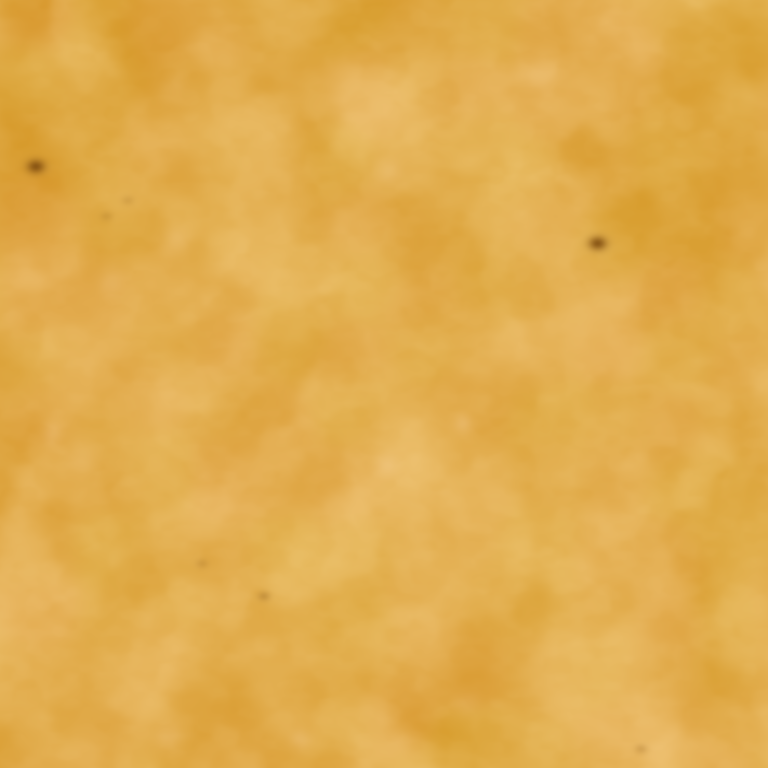
Give the GLSL for this texture, as a Shadertoy shader.

```glsl
// Soft, cloudy golden surface with pale flecks and a few small brown specks.

#define BASE_COLOR vec3(0.890, 0.687, 0.318)
#define TONE_STEP vec3(0.0150, 0.0275, 0.0475)
#define PALE_TINT vec3(0.035, 0.060, 0.130)
#define SPECK_COLOR vec3(0.50, 0.30, 0.06)
#define CLOUD_SCALE 4.3
#define CONTRAST 2.5
#define SIDE_LIGHT 0.9
#define HUE_DRIFT 0.012
#define PALE_COUNT 12
#define SPECK_COUNT 7

vec3 hash3(vec2 p) {
    vec3 q = fract(p.xyx * vec3(0.1031, 0.1030, 0.0973));
    q += dot(q, q.yxz + 33.33);
    return fract((q.xxy + q.yzz) * q.zyx);
}

// Smooth cellular noise: jittered cell tones blended by distance, -1 to 1.
float softCells(vec2 p) {
    vec2 cell = floor(p);
    vec2 local = p - cell;
    float toneSum = 0.0;
    float weightSum = 0.0;
    for (int y = -1; y <= 1; y++) {
        for (int x = -1; x <= 1; x++) {
            vec2 offset = vec2(x, y);
            vec3 random = hash3(cell + offset + 71.0);
            vec2 delta = offset + 0.15 + 0.7 * random.xy - local;
            float weight = exp(-5.0 * dot(delta, delta));
            toneSum += weight * (2.0 * random.z - 1.0);
            weightSum += weight;
        }
    }
    return toneSum / weightSum;
}

// Layered blotches, from broad clouds down to faint grain.
float clouds(vec2 p) {
    mat2 turn = mat2(0.8, 0.6, -0.6, 0.8);
    vec2 q = p * CLOUD_SCALE;
    float tone = 0.45 * softCells(q);
    q = turn * q * 2.1 + 13.7;
    tone += 0.48 * softCells(q);
    q = turn * q * 2.1 + 29.3;
    tone += 0.40 * softCells(q);
    q = turn * q * 2.0 + 47.1;
    tone += 0.18 * softCells(q);
    // The finest layer is slightly stretched sideways.
    tone += 0.10 * softCells(p * vec2(58.0, 88.0) + 5.0);
    return tone;
}

float softDot(vec2 delta, float radius) {
    return exp(-dot(delta, delta) / (radius * radius));
}

void mainImage(out vec4 fragColor, in vec2 fragCoord) {
    vec2 uv = fragCoord / iResolution.xy;
    vec2 p = fragCoord / iResolution.y;
    float aspect = iResolution.x / iResolution.y;

    // Mottled gold, a little lighter towards the right.
    float tone = CONTRAST * clouds(p) + SIDE_LIGHT * (uv.x - 0.5);
    vec3 color = BASE_COLOR + TONE_STEP * tone;

    // Slow drift between rosier and greener gold.
    float hue = softCells(p * 12.0 + 90.0);
    color += HUE_DRIFT * hue * vec3(0.4, -0.4, 0.9);

    // Pale flecks with blurred edges.
    for (int i = 0; i < PALE_COUNT; i++) {
        vec3 random = hash3(vec2(i, 17.0) * 3.7 + 11.0);
        vec2 center = vec2(random.x * aspect, random.y);
        float radius = mix(0.012, 0.026, random.z);
        color += PALE_TINT * mix(0.7, 0.35, random.z) * softDot(p - center, radius);
    }

    // Two clear brown specks, the rest faint and smaller.
    for (int i = 0; i < SPECK_COUNT; i++) {
        vec3 random = hash3(vec2(i, 43.0) * 5.3 + 23.0);
        vec2 center = vec2(random.x * aspect, random.y);
        float strength = i < 2 ? 0.85 : 0.12 + 0.15 * random.z;
        float radius = i < 2 ? 0.010 : 0.007;
        vec2 delta = (p - center) * vec2(0.85, 1.1);
        color = mix(color, SPECK_COLOR, strength * softDot(delta, radius));
    }

    fragColor = vec4(clamp(color, 0.0, 1.0), 1.0);
}
```
